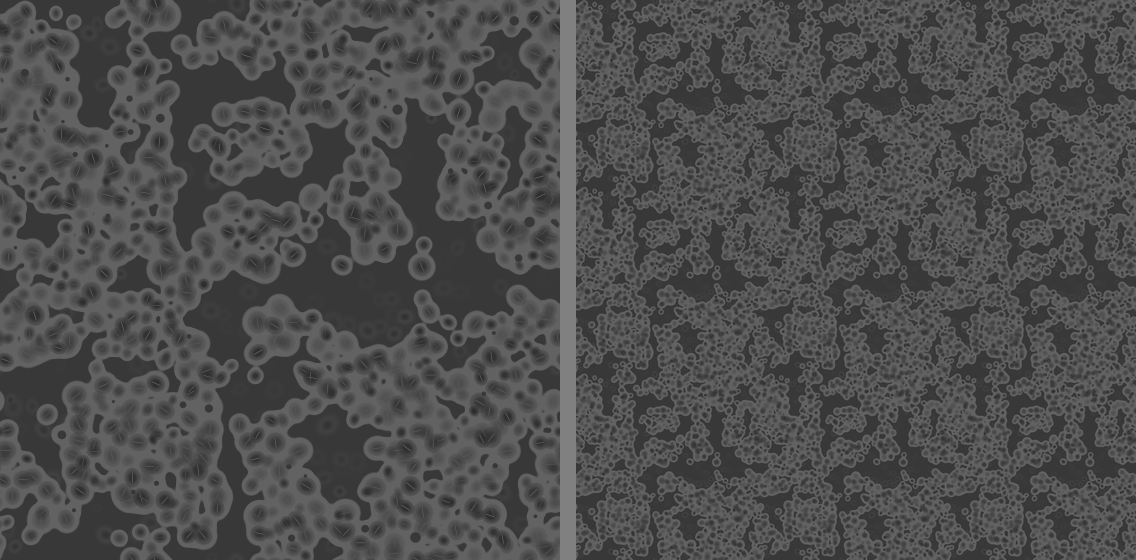
Left: one tile. Right: repeated 3 by 3.
Write a three.js fragment shader that draws this texture.

```glsl
// Grey sheet of merged cells with soft dark nuclei and bright slits over a dark ground.
// One jittered cell per grid square adds to a metaball field; wrapping noise thins
// the cells into voids. Dropped cells may leave a faint ghost, a few become pores.

varying vec2 vUv;

const float GRID = 36.0;          // grid squares across the tile
const float VOID_GRID = 12.0;     // noise squares across the tile
const float VOID_LOW = 0.24;      // noise level with almost no cells
const float VOID_HIGH = 0.54;     // noise level with full crowding
const float CROWDING = 0.90;
const float NUCLEUS_MIN = 0.0095; // nucleus radius
const float NUCLEUS_MAX = 0.0205;
const float BODY_RATIO = 1.4;     // body radius / nucleus radius
const float REACH = 1.4;          // field reach / body radius
const float LEVEL = 0.24;         // field value on the outline
const float SOFTNESS = 0.08;
const float SLIT_WIDTH = 0.0008;
const float PORE_SHARE = 0.07;
const float GHOST_SHARE = 0.25;

const vec3 GROUND = vec3(0.220);
const vec3 BODY = vec3(0.384);
const vec3 CORE = vec3(0.175);
const vec3 SLIT = vec3(0.400);
const vec3 GHOST = vec3(0.265);

float hash(vec2 p) {
  return fract(sin(dot(p, vec2(127.1, 311.7))) * 43758.5453);
}

vec4 hash4(vec2 p, float seed) {
  p += seed;
  return vec4(hash(p), hash(p + 41.3), hash(p + 83.7), hash(p + 129.1));
}

// Value noise that repeats every VOID_GRID squares
float wrapNoise(vec2 p) {
  vec2 i = floor(p);
  vec2 f = fract(p);
  f = f * f * (3.0 - 2.0 * f);
  vec2 a = mod(i, VOID_GRID);
  vec2 b = mod(i + 1.0, VOID_GRID);
  float low = mix(hash(a + 7.7), hash(vec2(b.x, a.y) + 7.7), f.x);
  float high = mix(hash(vec2(a.x, b.y) + 7.7), hash(b + 7.7), f.x);
  return mix(low, high, f.y);
}

float fall(float inner, float outer, float x) {
  return 1.0 - smoothstep(inner, outer, x);
}

void main() {
  vec2 p = vUv * GRID;
  vec2 home = floor(p);
  float field = 0.0;
  float light = 1.0;   // what the overlapping nuclei let through
  float slit = 0.0;
  float pore = 0.0;
  float ghost = 0.0;
  float ghostCore = 0.0;

  for (int j = -2; j <= 2; j++) {
    for (int i = -2; i <= 2; i++) {
      vec2 square = home + vec2(float(i), float(j));
      vec2 id = mod(square, GRID);
      vec4 place = hash4(id, 3.1);   // jitter xy, size, angle
      vec4 kind = hash4(id, 217.9);  // presence, strength, type, stretch
      vec2 d = (p - square - place.xy) / GRID;

      // Elliptic distance, 1 on the nucleus rim
      float radius = mix(NUCLEUS_MIN, NUCLEUS_MAX, place.z);
      float angle = place.w * 3.14159;
      float c = cos(angle);
      float s = sin(angle);
      vec2 q = vec2(c * d.x + s * d.y, c * d.y - s * d.x);
      float stretch = mix(1.0, 1.3, kind.w);
      float e = length(q * vec2(1.0, stretch)) / radius;

      float density = wrapNoise((id + place.xy) / GRID * VOID_GRID);
      float keep = 0.05 + CROWDING * smoothstep(VOID_LOW, VOID_HIGH, density);

      if (kind.x < keep) {
        // Body
        float body = length(q * vec2(1.0, mix(1.0, stretch, 0.4)));
        float t = body / (radius * BODY_RATIO * REACH);
        float bump = max(0.0, 1.0 - t * t);
        field += bump * bump;

        if (kind.z < PORE_SHARE) {
          float hole = mix(0.003, 0.010, kind.y * kind.y);
          pore = max(pore, fall(hole - 0.0012, hole + 0.0012, length(d)));
        } else {
          // Nucleus: pale shell around a dark core, with a slit on its long axis
          float strength = mix(0.28, 1.0, kind.y);
          float shade = 0.4 * fall(0.84, 1.08, e) + 0.6 * fall(0.25, 0.85, e);
          light *= 1.0 - strength * shade;
          float line = fall(SLIT_WIDTH * 0.4, SLIT_WIDTH * 1.9, abs(q.y));
          line *= fall(0.36, 0.6, abs(q.x) / radius);
          slit = max(slit, line * strength * smoothstep(0.1, 0.6, place.z));
        }
      } else if (kind.z < GHOST_SHARE) {
        ghost = max(ghost, fall(0.5, 1.4, e) * kind.y);
        ghostCore = max(ghostCore, fall(0.1, 0.8, e) * kind.y);
      }
    }
  }

  // Ground, then the sheet of cells over it
  vec3 ground = mix(GROUND, GHOST, ghost);
  ground = mix(ground, CORE, ghostCore * 0.75);
  vec3 cell = mix(CORE, BODY, max(light, 0.04));
  cell = mix(cell, SLIT, slit * 0.7);
  cell = mix(cell, GROUND, pore);
  float cover = smoothstep(LEVEL - SOFTNESS, LEVEL + SOFTNESS, field);
  gl_FragColor = vec4(mix(ground, cell, cover), 1.0);
}
```
